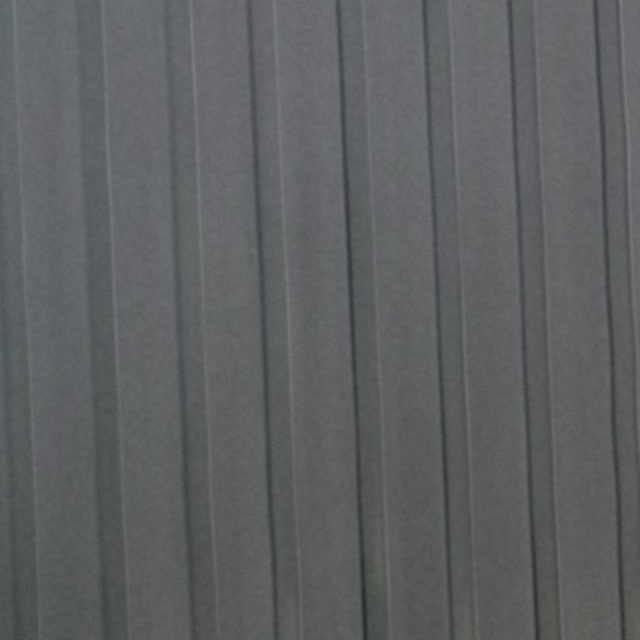
Write a WebGL 2 fragment shader that draws this texture.

```glsl
#version 300 es
precision highp float;
// Grey corrugated metal sheet: slightly leaning ribs repeat across the canvas.
// Each rib has a dark groove, a shaded strip and a thin far edge; stretched
// noise adds streaks, stains and fine grain over a soft vertical gradient.

uniform vec2 u_resolution;
out vec4 fragColor;

const float RIB_PERIOD = 0.1357;
const float RIB_START = -0.016;
const float RIB_WIDTH = 0.037;
const float LEAN = 0.043;

float hash(vec2 p) {
    vec3 q = fract(p.xyx * vec3(0.1031, 0.1030, 0.0973));
    q += dot(q, q.yzx + 33.33);
    return fract((q.x + q.y) * q.z);
}

float noise(vec2 p) {
    vec2 i = floor(p);
    vec2 f = fract(p);
    f = f * f * (3.0 - 2.0 * f);
    float low = mix(hash(i), hash(i + vec2(1, 0)), f.x);
    float high = mix(hash(i + vec2(0, 1)), hash(i + vec2(1, 1)), f.x);
    return mix(low, high, f.y);
}

// Noise centred on zero, in the range -1 to 1
float signedNoise(vec2 p) {
    return 2.0 * noise(p) - 1.0;
}

float fbm(vec2 p) {
    float sum = 0.0;
    float amplitude = 0.5;
    for (int i = 0; i < 4; i++) {
        sum += amplitude * signedNoise(p);
        p = p * 2.03 + 17.1;
        amplitude *= 0.5;
    }
    return sum;
}

float softLine(float d, float width) {
    return exp(-d * d / (width * width));
}

// Broad light, darker and greener towards the bottom
vec3 sheetColor(vec2 uv) {
    vec3 low = vec3(0.347, 0.352, 0.344);
    vec3 high = vec3(0.405, 0.409, 0.421);
    vec3 color = mix(low, high, smoothstep(-0.1, 0.85, uv.y));
    color += vec3(0.012, 0.004, 0.004) * smoothstep(0.55, 1.0, uv.x);
    color += vec3(-0.014, -0.004, 0.0) * smoothstep(0.35, 0.0, uv.x);
    return color + 0.022 * fbm(uv * 3.0 + 4.0);
}

// Shading of one rib; x is the distance from its groove
vec3 ribShade(float x, vec2 uv, float id) {
    float along = noise(vec2(id * 7.3, uv.y * 3.5));
    float fade = noise(vec2(id * 3.7 + 40.0, uv.y * 8.0));
    float crisp = smoothstep(0.1, 0.55, uv.x);
    x += 0.0016 * signedNoise(vec2(id * 5.1, uv.y * 9.0));

    float strip = smoothstep(-0.003, 0.004, x)
                * (1.0 - smoothstep(RIB_WIDTH - 0.006, RIB_WIDTH + 0.003, x));
    float depth = mix(0.03, 0.135, crisp) * mix(0.55, 1.15, along);
    float groove = softLine(x, mix(0.0085, 0.0042, crisp)) * depth;
    float edge = x - RIB_WIDTH;
    float rim = softLine(edge + 0.003, 0.0038)
              * mix(0.012, 0.075, smoothstep(0.5, 1.0, uv.x)) * mix(0.3, 1.2, fade);
    float glint = softLine(edge - 0.003, 0.0026) * mix(0.015, 0.055, fade);
    float lip = softLine(x + 0.007, 0.004) * 0.014;

    // Pale worn bulges on the lower part of the strip
    float worn = softLine(x - 0.026, 0.009) * 0.05
               * smoothstep(0.4, 0.05, uv.y) * smoothstep(0.35, 0.8, fade);

    vec3 tint = mix(vec3(1.08, 1.0, 0.88), vec3(1.1, 0.95, 0.92), fade);
    vec3 shade = -(groove + 0.7 * rim) * tint;
    shade -= strip * vec3(0.026, 0.021, 0.025) * mix(0.5, 1.4, along);
    return shade + glint + lip + worn * vec3(1.0, 1.0, 0.85);
}

// Long streaks that follow the ribs
float streaks(vec2 p) {
    return 0.013 * signedNoise(p * vec2(28.0, 1.6))
         + 0.007 * signedNoise(p * vec2(75.0, 3.0) + 9.0);
}

// Fine grain with faint colour blotches
vec3 grain(vec2 uv) {
    float fine = 0.013 * signedNoise(uv * 260.0) + 0.010 * signedNoise(uv * 120.0 + 31.0);
    float chroma = signedNoise(uv * vec2(34.0, 22.0) + 70.0);
    return fine + 0.006 * chroma * vec3(1.0, -0.6, 0.7);
}

void main() {
    vec2 uv = gl_FragCoord.xy / u_resolution;
    float down = 1.0 - uv.y;
    vec2 leaning = vec2(uv.x - LEAN * down, uv.y);

    vec3 color = sheetColor(uv) + streaks(leaning);
    for (int i = -1; i < 8; i++) {
        float id = float(i);
        float offset = 0.006 * (hash(vec2(id, 5.0)) - 0.5);
        float x = leaning.x - RIB_START - id * RIB_PERIOD - offset;
        color += ribShade(x, uv, id + 2.0);
    }
    color += grain(uv);
    fragColor = vec4(clamp(color, 0.0, 1.0), 1.0);
}
```
